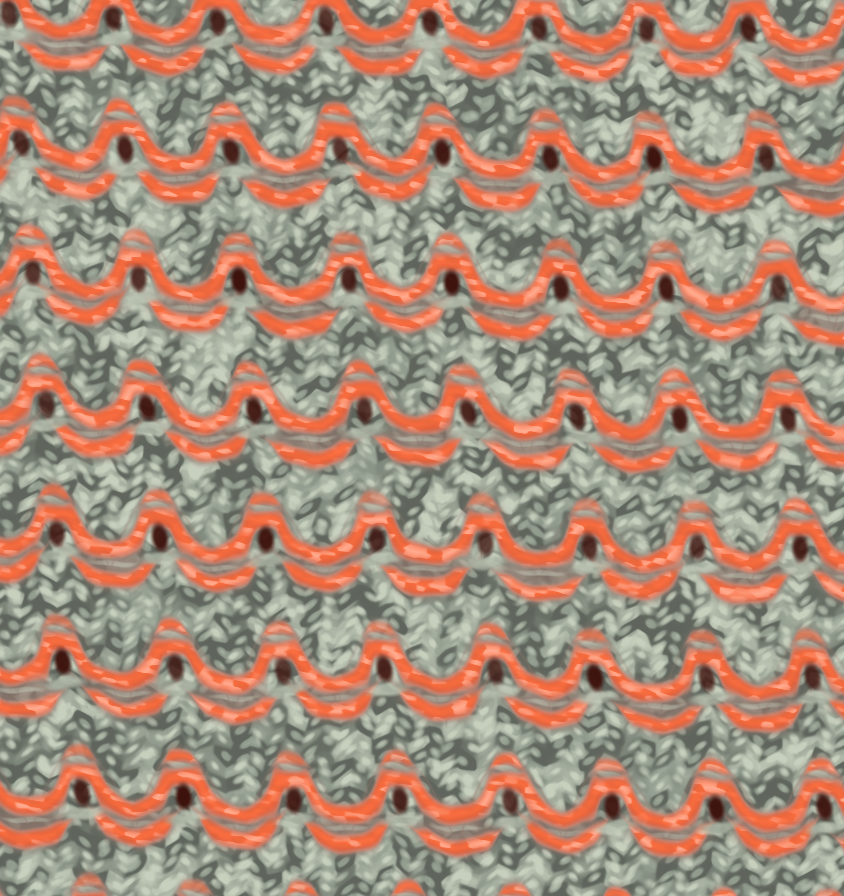
Write a WebGL 1 fragment shader that draws this texture.

```glsl
precision highp float;
// Sage knitted cloth with rows of looped orange yarn: each repeat has a small
// cap, an arch around a dark hole, a sagging strand and a loose arc below it.
// Curves are distance bands in a sheared grid; the cloth is soft cellular noise.
uniform vec2 u_resolution;

#define COLUMN 0.1185   // repeat width, in canvas heights
#define ROW 1.22        // row spacing, in repeat widths
#define SHEAR 0.0945    // sideways drift per row
#define TILT 0.02       // downward slope of the rows
#define YARN 0.06       // half width of the orange yarn
#define SOFT 0.034      // edge softness
#define WEAR 0.08       // variation between repeats
#define STITCH vec2(6.0, 8.0) // cloth stitches per repeat width

const vec3 SAGE_LIGHT = vec3(0.78, 0.81, 0.74);
const vec3 SAGE_MID = vec3(0.57, 0.61, 0.555);
const vec3 SAGE_DARK = vec3(0.34, 0.36, 0.33);
const vec3 SHADE = vec3(0.55, 0.46, 0.42);
const vec3 ORANGE = vec3(0.98, 0.43, 0.25);
const vec3 RUST = vec3(0.74, 0.28, 0.20);
const vec3 PINK = vec3(0.96, 0.68, 0.59);
const vec3 BLUSH = vec3(0.86, 0.56, 0.48);
const vec3 HOLE = vec3(0.24, 0.07, 0.05);

vec2 hash2(vec2 p) {
  return fract(sin(vec2(dot(p, vec2(127.1, 311.7)), dot(p, vec2(269.5, 183.3)))) * 43758.54);
}

// Soft cellular noise: blended cell tone, and crowding of the cell points
vec2 softCells(vec2 p) {
  vec2 cell = floor(p);
  float tone = 0.0;
  float crowd = 0.0;
  for (int j = -1; j <= 1; j++) {
    for (int i = -1; i <= 1; i++) {
      vec2 id = cell + vec2(float(i), float(j));
      vec2 h = hash2(id);
      vec2 d = id + 0.2 + 0.6 * h - p;
      float w = exp(-7.0 * dot(d, d));
      tone += w * fract(h.x * 17.0 + h.y * 5.0);
      crowd += w;
    }
  }
  return vec2(tone / crowd, crowd);
}

// Cloth of slanted fuzzy lumps in a chevron, with dark pits between them
vec3 cloth(vec2 p) {
  vec2 s = p * STITCH + 0.25 * sin(p.yx * vec2(5.3, 4.1));
  s.y += 1.3 * abs(fract(s.x * 0.5) - 0.5);
  vec2 c = softCells(s);
  float fine = softCells(s * 2.3 + 9.0).x;
  float tone = 0.5 * c.x + 0.32 * smoothstep(0.35, 1.2, c.y) + 0.22 * fine;
  tone += 0.06 * sin(p.x * 1.9 + 2.0 * sin(p.y * 1.3));
  vec3 col = mix(SAGE_MID, SAGE_LIGHT, smoothstep(0.28, 0.78, tone));
  float pit = (1.0 - smoothstep(0.3, 0.75, c.y)) * (1.0 - smoothstep(0.25, 0.7, c.x));
  return mix(col, SAGE_DARK, 0.85 * pit);
}

// Height of the running yarn: a round arch between sagging strands
float wave(float x, float width) {
  float bump = 1.0 / (1.0 + pow(abs(x) / width, 4.5));
  return 0.27 + 0.08 * smoothstep(0.12, 0.5, abs(x)) - 0.26 * bump;
}

float blob(vec2 p, vec2 size) {
  return 1.0 - smoothstep(0.5, 1.2, length(p / size));
}

// Lay one yarn over the cloth: warm halo, rounded body, pale irregular flecks
vec3 lay(vec3 base, float d, float w, float fleck, float aa, float amount) {
  float a = abs(d);
  base = mix(base, SHADE, 0.6 * amount * (1.0 - smoothstep(w, w + 0.1, a)));
  base = mix(base, BLUSH, 0.75 * amount * (1.0 - smoothstep(w, w + 0.05, a)));
  float across = clamp(a / max(w, 0.02), 0.0, 1.0);
  float under = smoothstep(-0.2, 1.0, d / max(w, 0.02));
  vec3 body = mix(ORANGE, RUST, 0.3 * across * across + 0.15 * under);
  body = mix(body, PINK, 0.85 * smoothstep(0.5, 0.85, fleck) * (1.0 - 0.6 * across));
  body *= 0.95 + 0.1 * fleck;
  return mix(base, body, amount * (1.0 - smoothstep(w - aa, w + aa, a)));
}

void main() {
  // Grid with y down, in repeat widths
  vec2 p = vec2(gl_FragCoord.x, u_resolution.y - gl_FragCoord.y) / (u_resolution.y * COLUMN);
  float aa = max(SOFT, 1.0 / (u_resolution.y * COLUMN));
  vec2 q = p - vec2(SHEAR * p.y + 0.044, TILT * p.x - 0.055);
  q += 0.018 * sin(q.yx * vec2(2.3, 1.7) + vec2(0.5, 2.0));
  q.y += 0.009 * sin(p.x * 17.0 + 3.0 * sin(p.y * 2.7));
  float row = floor((q.y + 0.35) / ROW);
  float y = q.y - row * ROW;
  vec2 hArch = hash2(vec2(floor(q.x + 0.5), row));
  vec2 hArc = hash2(vec2(floor(q.x), row + 37.0));
  float x = fract(q.x + 0.5) - 0.5 + WEAR * (hArch.x - 0.5);
  float e = fract(q.x) - 0.5 + WEAR * (hArc.x - 0.5);
  float fleck = softCells(vec2(p.x * 8.0 + p.y * 3.0, p.y * 19.0 - p.x * 4.0)).x;

  vec3 col = cloth(p);

  // Shaded bed between the strands and around the arch
  col = mix(col, SHADE, 0.7 * blob(vec2(e, y - 0.47), vec2(0.42, 0.12)));
  col = mix(col, SHADE, 0.4 * blob(vec2(x, y + 0.08), vec2(0.2, 0.16)));
  col = mix(col, SAGE_LIGHT, 0.5 * blob(vec2(e, y - 0.47 + 0.3 * e * e), vec2(0.25, 0.03)));

  // Cap above the arch, faded by wear
  float capW = mix(-0.035, 0.04, 1.0 - smoothstep(0.08, 0.2, abs(x)));
  col = lay(col, y + 0.2 - 3.2 * x * x, capW, fleck, aa, 0.45 + 0.5 * hArch.y);
  col = mix(col, SAGE_LIGHT, 0.65 * blob(vec2(x, y + 0.1 - x * 0.2), vec2(0.14, 0.04)));

  // Loose arc below the strand
  float depth = 1.3 + 0.6 * (hArc.y - 0.5);
  float arcD = (y - 0.62 + WEAR * (hArc.y - 0.5) + depth * e * e) / sqrt(1.0 + 4.0 * depth * depth * e * e);
  float arcW = mix(-0.035, YARN * (0.8 + 0.3 * hArc.x), 1.0 - smoothstep(0.25, 0.46, abs(e)));
  col = lay(col, arcD, arcW, fleck, aa, 1.0);

  // Running yarn, then the dark hole inside its arch
  float width = 0.185 + 0.5 * WEAR * (hArch.y - 0.5);
  float slope = (wave(x + 0.01, width) - wave(x - 0.01, width)) / 0.02;
  float waveD = (y - wave(x, width)) / sqrt(1.0 + slope * slope);
  float waveW = YARN * (1.0 + 0.15 * sin(p.x * 8.0 + 2.0 * row));
  col = lay(col, waveD, waveW, fleck, aa, 1.0);
  col = mix(col, HOLE, (0.75 + 0.25 * hArch.x) * blob(vec2(x, y - 0.2), vec2(0.085, 0.14)));

  // Pale cloth strand crossing below the arch
  float bridge = blob(vec2(x, y - 0.395 + 0.15 * x), vec2(0.2, 0.065));
  col = mix(col, mix(SAGE_MID, SAGE_LIGHT, 0.3 + 0.6 * fleck), 0.85 * bridge);

  gl_FragColor = vec4(col, 1.0);
}
```
